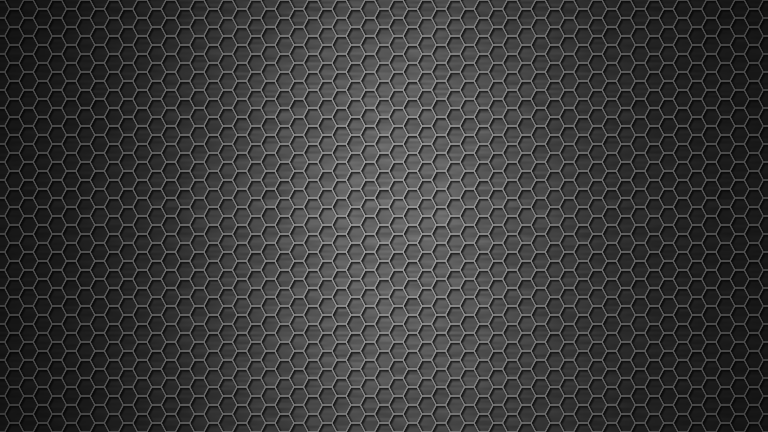
This pattern is drawn by a WebGL 2 fragment shader. Its source:

```glsl
#version 300 es
precision highp float;
// Brushed dark metal under a fine hexagonal wire mesh, lit by a soft central band.

uniform vec2 u_resolution;
out vec4 outColor;

const float COLUMNS = 54.0;         // hexagon columns across the canvas
const float ROWS = 24.0;            // hexagons down one column
const float WIRE_HALF = 0.043;      // half wire width, in cell heights
const vec2 SHADOW_SHIFT = vec2(0.085, -0.075);
const float SHADOW_SOFT = 0.17;
const float SHADOW_DEPTH = 0.65;
const float METAL_DARK = 0.115;
const float METAL_GLOW = 0.29;
const float WIRE_DARK = 0.40;
const float WIRE_GLOW = 0.22;
const vec2 GLOW_CENTER = vec2(0.51, 0.52);
const float GLOW_WIDTH = 0.27;
const float BRUSH_ROWS = 170.0;
const float BRUSH_AMOUNT = 0.17;
const vec2 HEX_PERIOD = vec2(1.7320508, 1.0);

float hash(float n) {
    return fract(sin(n * 12.9898) * 43758.547);
}

// Offset from the nearest centre of a flat-topped hexagon.
vec2 hexLocal(vec2 p) {
    vec2 a = mod(p + 0.5 * HEX_PERIOD, HEX_PERIOD) - 0.5 * HEX_PERIOD;
    vec2 b = mod(p, HEX_PERIOD) - 0.5 * HEX_PERIOD;
    return dot(a, a) < dot(b, b) ? a : b;
}

// Distance inward from the hexagon's border.
float hexInset(vec2 p) {
    p = abs(p);
    return 0.5 - max(p.y, 0.8660254 * p.x + 0.5 * p.y);
}

// One brushed row: layered sines with random phases.
float streak(float row, float x) {
    float phase = 6.2831853 * hash(row);
    float wave = sin(x * 43.0 + phase) + 0.7 * sin(x * 97.0 + phase * 3.7);
    return 0.35 * wave + 0.8 * (hash(row + 91.0) - 0.5);
}

float brushed(vec2 uv) {
    float y = uv.y * BRUSH_ROWS;
    float row = floor(y);
    return mix(streak(row, uv.x), streak(row + 1.0, uv.x), smoothstep(0.0, 1.0, y - row));
}

void main() {
    vec2 uv = gl_FragCoord.xy / u_resolution;
    vec2 cellScale = vec2(COLUMNS * 0.8660254, ROWS);
    vec2 local = hexLocal((uv - 0.5) * cellScale);
    float pixel = ROWS / u_resolution.y;

    // Central light band with a gentle vertical falloff.
    vec2 away = uv - GLOW_CENTER;
    float band = exp(-pow(away.x / GLOW_WIDTH, 2.0));
    float glow = band * (1.0 - 1.1 * away.y * away.y);
    float vignette = 1.0 - 1.1 * away.x * away.x - 0.4 * away.y * away.y;

    // Brushed plate, shaded where the wire overhangs its upper left.
    float metal = (METAL_DARK + METAL_GLOW * glow) * vignette;
    metal *= 1.0 + BRUSH_AMOUNT * brushed(uv);
    float lit = smoothstep(-0.03, SHADOW_SOFT, hexInset(local - SHADOW_SHIFT));
    metal *= 1.0 - SHADOW_DEPTH * (1.0 - lit);

    // Bright wire along the shared borders.
    float wire = (WIRE_DARK + WIRE_GLOW * glow) * vignette;
    float inset = hexInset(local);
    float wireMask = 1.0 - smoothstep(WIRE_HALF - 0.5 * pixel, WIRE_HALF + 0.5 * pixel, inset);

    outColor = vec4(vec3(mix(metal, wire, wireMask)), 1.0);
}
```
